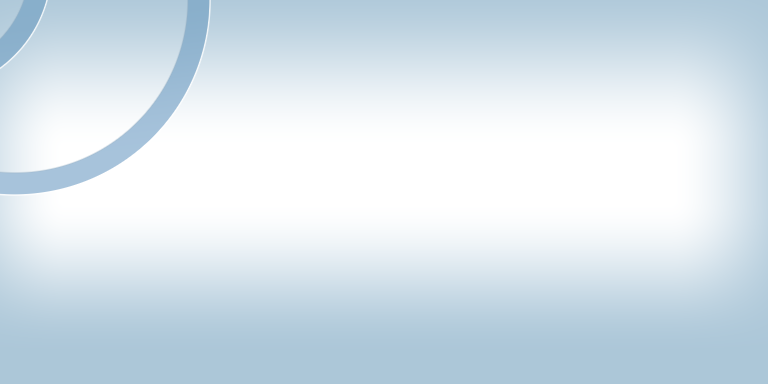
A Shadertoy shader for this background:

```glsl
// A pale blue panel with a soft white glow across its middle and two ring arcs
// at the upper left. The glow is a product of four edge fades; each ring is a
// circle distance band with a bright outer rim and a faint inner shade.

// Lengths are in canvas heights, measured from the upper left corner.
const vec3 EDGE_BLUE   = vec3(0.675, 0.780, 0.848);
const vec3 GLOW_WHITE  = vec3(1.0);
const vec3 RING_TOP    = vec3(0.535, 0.685, 0.795);
const vec3 RING_LOW    = vec3(0.655, 0.765, 0.860);
const vec3 INNER_SHADE = vec3(0.600, 0.690, 0.760);

// Distances from each border where the glow starts and is full.
const vec2 FADE_TOP    = vec2(-0.065, 0.390);
const vec2 FADE_BOTTOM = vec2( 0.076, 0.480);
const vec2 FADE_LEFT   = vec2(-0.195, 0.170);
const vec2 FADE_RIGHT  = vec2(-0.135, 0.255);

// Ring centre in xy, middle radius in z.
const vec3 LARGE_RING = vec3( 0.039,  0.000, 0.478);
const vec3 SMALL_RING = vec3(-0.193, -0.086, 0.297);
const float RING_HALF_WIDTH = 0.028;
const float RIM_WIDTH = 0.004;
const float RIM_STRENGTH = 0.75;
const float SHADE_STRENGTH = 0.3;

float fade(vec2 range, float d) {
    return smoothstep(range.x, range.y, d);
}

// Antialiased coverage of the band of half width h around zero.
float band(float d, float h, float pixel) {
    return clamp(0.5 + (h - abs(d)) / pixel, 0.0, 1.0);
}

vec3 drawRing(vec3 color, vec2 p, vec3 ring, float pixel) {
    float d = length(p - ring.xy) - ring.z;
    float halfRim = 0.5 * RIM_WIDTH;

    // Bright rim just outside the ring
    float rim = band(d - RING_HALF_WIDTH - halfRim, halfRim, pixel);
    color = mix(color, GLOW_WHITE, RIM_STRENGTH * rim);

    // Ring body, lighter toward the bottom and the right
    float light = smoothstep(0.0, 0.42, p.y + 0.12 * p.x - 0.04);
    vec3 body = mix(RING_TOP, RING_LOW, light);
    color = mix(color, body, band(d, RING_HALF_WIDTH, pixel));

    // Thin shade along the inner edge
    float shade = band(d + RING_HALF_WIDTH, halfRim, pixel);
    return mix(color, INNER_SHADE, SHADE_STRENGTH * shade);
}

void mainImage(out vec4 fragColor, in vec2 fragCoord) {
    float pixel = 1.0 / iResolution.y;
    float aspect = iResolution.x * pixel;
    vec2 p = vec2(fragCoord.x, iResolution.y - fragCoord.y) * pixel;

    // Background glow
    float glow = fade(FADE_TOP, p.y) * fade(FADE_BOTTOM, 1.0 - p.y)
               * fade(FADE_LEFT, p.x) * fade(FADE_RIGHT, aspect - p.x);
    vec3 color = mix(EDGE_BLUE, GLOW_WHITE, glow);

    // Rings
    color = drawRing(color, p, LARGE_RING, pixel);
    color = drawRing(color, p, SMALL_RING, pixel);

    fragColor = vec4(color, 1.0);
}
```
